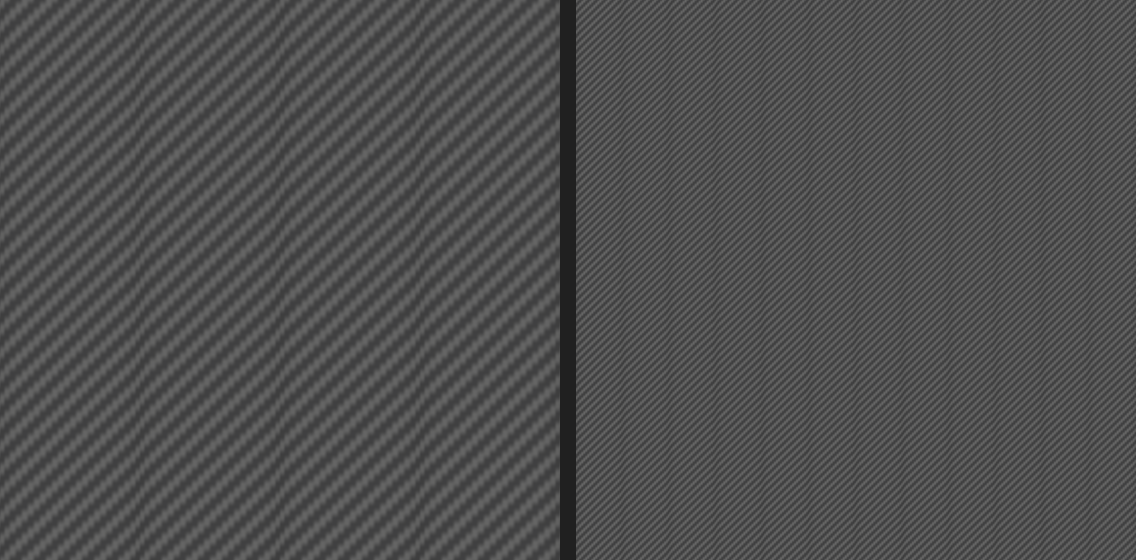
Left: one tile. Right: repeated 3 by 3.
Write a three.js fragment shader that draws this texture.

```glsl
// Carbon fibre twill: soft grey stair-stepped diagonals, tightened at four panel joins.
#define PANELS 4.0         // panels across
#define THREADS 24.0       // upright threads in one panel
#define FLOATS 24.0        // light and dark pairs up the canvas
#define STEP 0.25          // rise from thread to thread, in pairs
#define PHASE 0.1          // vertical offset, in pairs
#define SOFT 0.34          // softness of the float ends
#define BLEND 0.4          // half width of the blend between threads
#define SQUEEZE 0.4        // threads pressed into each side of a join
#define JOIN 0.05          // half width of the pressed zone, in panels
#define SEAM_SHADE 0.04    // darkening around the joins
#define DARK vec3(0.25, 0.25, 0.252)
#define LIGHT vec3(0.392, 0.392, 0.39)

varying vec2 vUv;

// Light amount on one thread: 1 on a raised float, 0 on a sunken one.
float threadLight(float thread, float y) {
  float h = y * FLOATS - thread * STEP + PHASE;
  float wave = abs(fract(h) - 0.5) * 2.0;
  return smoothstep(0.54 - SOFT, 0.54 + SOFT, wave);
}

void main() {
  // Thread coordinate, with narrower threads beside each join.
  float panel = vUv.x * PANELS;
  float fromMiddle = fract(panel) - 0.5;
  float pressed = max(abs(fromMiddle) - 0.5 + JOIN, 0.0) / JOIN;
  float x = (floor(panel) + 0.5) * THREADS
          + fromMiddle * (THREADS - 2.0 * SQUEEZE)
          + sign(fromMiddle) * SQUEEZE * pressed - 0.5;

  // Blend the two threads nearest to this point.
  float thread = floor(x);
  float across = x - thread;
  float mixing = smoothstep(0.5 - BLEND, 0.5 + BLEND, across);
  float light = mix(threadLight(thread, vUv.y),
                    threadLight(thread + 1.0, vUv.y), mixing);

  // Faint rounding of each thread and broad shade at the joins.
  float ridge = cos(6.28318 * across);
  float toSeam = 0.5 - abs(fromMiddle);
  float shade = 1.0 - SEAM_SHADE * (1.0 - smoothstep(0.0, 0.14, toSeam));
  vec3 color = mix(DARK, LIGHT, light) * (1.0 + 0.006 * ridge) * shade;

  gl_FragColor = vec4(color, 1.0);
}
```
